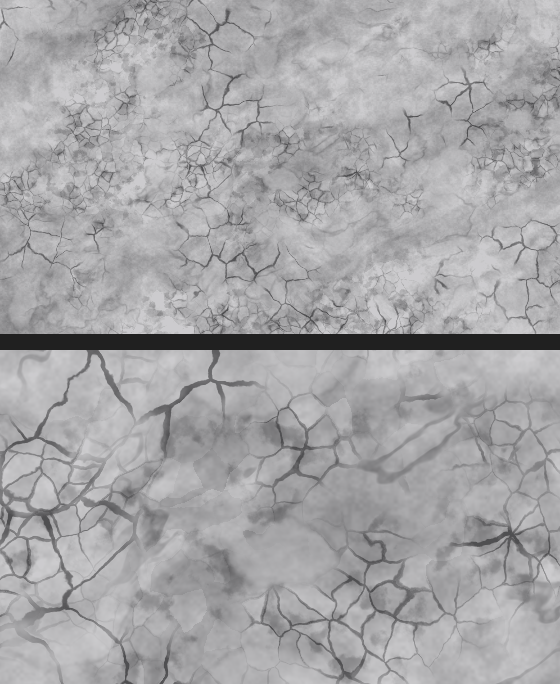
Top, the full canvas; bottom, a detail of the centre.
A WebGL 2 fragment shader for this texture:

```glsl
#version 300 es
precision highp float;
// Grey brecciated marble: streaky clouded ground with pale rounded clasts,
// crushed zones of small fragments, and broken dark cracks.
// Built from warped value noise, scattered ellipses and Voronoi cell borders.

#define BASE_TONE 0.688
#define CLOUD_CONTRAST 0.30
#define MOTTLE_CONTRAST 0.22
#define GRIT_CONTRAST 0.085
#define STREAK_ANGLE 0.45
#define WARP 0.11
#define CLAST_SCALE 5.5
#define CRACK_SCALE 13.0
#define FRAGMENT_SCALE 34.0
#define CRACK_WIDTH 0.0021
#define CRACK_DEPTH 0.31

uniform vec2 u_resolution;
out vec4 fragColor;

float hash(vec2 p) {
  return fract(sin(dot(p, vec2(127.1, 311.7))) * 43758.5453);
}

vec2 hash2(vec2 p) {
  return vec2(hash(p), hash(p + 57.3));
}

mat2 rotation(float a) {
  return mat2(cos(a), -sin(a), sin(a), cos(a));
}

float noise(vec2 p) {
  vec2 i = floor(p), f = fract(p);
  f = f * f * (3.0 - 2.0 * f);
  return mix(mix(hash(i), hash(i + vec2(1, 0)), f.x),
             mix(hash(i + vec2(0, 1)), hash(i + vec2(1, 1)), f.x), f.y);
}

float fbm(vec2 p) {
  float sum = 0.0, amp = 0.5;
  mat2 turn = 2.03 * rotation(0.6);
  for (int i = 0; i < 5; i++) {
    sum += amp * noise(p);
    p = turn * p + 11.7;
    amp *= 0.5;
  }
  return sum / 0.969;
}

// x: distance to the nearest cell border, y: random value of the cell
vec2 voronoi(vec2 p) {
  vec2 cell = floor(p), f = fract(p), nearest = vec2(0), home = vec2(0);
  float best = 9.0, border = 9.0;
  for (int k = 0; k < 9; k++) {
    vec2 g = vec2(k % 3 - 1, k / 3 - 1);
    vec2 r = g + hash2(cell + g) - f;
    if (dot(r, r) < best) { best = dot(r, r); nearest = r; home = g; }
  }
  for (int k = 0; k < 25; k++) {
    vec2 g = home + vec2(k % 5 - 2, k / 5 - 2);
    vec2 r = g + hash2(cell + g) - f, d = r - nearest;
    if (dot(d, d) > 1e-4) border = min(border, dot(0.5 * (r + nearest), normalize(d)));
  }
  return vec2(border, hash(cell + home + 9.1));
}

// x: pale fill, y: shaded rim of scattered tilted ellipses
vec2 clasts(vec2 p) {
  vec2 cell = floor(p), result = vec2(0);
  for (int k = 0; k < 9; k++) {
    vec2 id = cell + vec2(k % 3 - 1, k / 3 - 1);
    float size = mix(0.13, 0.38, hash(id + 3.7));
    vec2 d = rotation(0.5 + 1.2 * hash(id + 8.2)) * (p - id - 0.25 - 0.5 * hash2(id));
    float edge = length(d * vec2(0.75, 1.2)) - size;
    float present = step(0.45, hash(id + 21.4));
    result.x = max(result.x, present * (1.0 - smoothstep(-0.05, 0.02, edge)));
    result.y = max(result.y, present * (1.0 - smoothstep(0.0, 0.035, abs(edge - 0.01))));
  }
  return result;
}

float line(float d, float width) {
  float pixel = 0.8 / u_resolution.y;
  return 1.0 - smoothstep(width - pixel, width + pixel, d);
}

void main() {
  vec2 p = gl_FragCoord.xy / u_resolution.y;
  vec2 q = p + WARP * (vec2(fbm(p * 5.0), fbm(p * 5.0 + 31.0)) - 0.5);
  vec2 rough = q + 0.016 * (vec2(fbm(p * 38.0), fbm(p * 38.0 + 7.0)) - 0.5);
  vec2 flow = rotation(STREAK_ANGLE) * q;

  // clouded ground with streaks and fine grit
  float mottle = fbm(q * 26.0 + 4.0);
  float grit = 0.5 * (noise(p * 130.0) + noise(p * 260.0 + 5.0));
  float tone = BASE_TONE + CLOUD_CONTRAST * (fbm(flow * vec2(3.0, 7.0)) - 0.5);
  tone += MOTTLE_CONTRAST * (mottle - 0.5) + GRIT_CONTRAST * (grit - 0.5);
  tone += 0.10 * (fbm(flow * vec2(9.0, 45.0)) - 0.5);

  // rounded clasts, smoother and paler than the ground
  vec2 clast = clasts(rough * CLAST_SCALE);
  tone = mix(tone, 0.5 * (tone + 0.75), 0.75 * clast.x);
  tone -= 0.035 * clast.y * smoothstep(0.35, 0.65, noise(p * 14.0));

  // crushed zones: small fragments and dark grime
  float crushed = smoothstep(0.47, 0.63, fbm(flow * vec2(3.5, 5.5) + 13.0));
  crushed *= 1.0 - 0.7 * clast.x;
  vec2 fragment = voronoi(rough * FRAGMENT_SCALE);
  tone += crushed * 0.10 * (fragment.y - 0.45);
  tone -= crushed * 0.13 * smoothstep(0.52, 0.72, fbm(p * 48.0 + 2.0));

  // cracks, fading in and out and swelling along their length
  vec2 block = voronoi(rough * CRACK_SCALE);
  float broken = smoothstep(0.47, 0.60, fbm(p * 4.5 + 23.0));
  float swell = CRACK_WIDTH * (0.25 + 1.5 * noise(p * 22.0));
  float coarse = line(block.x / CRACK_SCALE, swell) * broken;
  coarse *= smoothstep(0.25, 0.6, noise(p * 17.0 + 6.0));
  float fine = line(fragment.x / FRAGMENT_SCALE, 0.6 * swell) * crushed;
  fine *= smoothstep(0.3, 0.75, noise(p * 13.0 + 40.0));
  float hair = line(abs(fbm(flow * vec2(4.0, 7.0) + 50.0) - 0.5) * 0.12, 0.0012);
  hair *= smoothstep(0.4, 0.7, noise(p * 9.0 + 70.0));
  tone += 0.025 * broken * (block.y - 0.4);
  tone -= CRACK_DEPTH * max(coarse, max(0.75 * fine, 0.4 * hair));

  tone = clamp(tone, 0.31, 0.80);
  fragColor = vec4(tone, tone - 0.002, tone + 0.006, 1.0);
}
```
